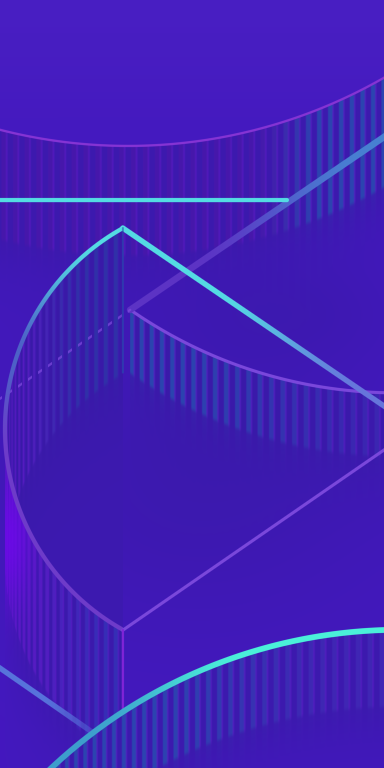
Give the GLSL for this background, as a WebGL 1 fragment shader.

```glsl
precision highp float;
uniform vec2 u_resolution;

// Rings: centre x, centre y, radius, in canvas widths with y pointing down
#define RING_TOP vec3(0.333, -0.961, 1.341)
#define RING_MID vec3(1.029, -0.185, 1.208)
#define RING_LEAF vec3(0.612, 1.117, 0.599)
#define RING_LOW vec3(1.042, 2.966, 1.326)
#define POST_PITCH 0.031
#define POST_WIDTH 0.46
#define FLOOR vec3(0.262, 0.092, 0.745)
#define SHADE vec3(0.215, 0.100, 0.640)
#define TEAL vec3(0.150, 0.310, 0.690)
#define PURPLE vec3(0.365, 0.105, 0.780)
#define CYAN vec3(0.330, 0.860, 0.890)
#define LILAC vec3(0.480, 0.280, 0.860)

float pixelSize;

float segmentDistance(vec2 p, vec2 a, vec2 b) {
  vec2 ab = b - a;
  return length(p - a - ab * clamp(dot(p - a, ab) / dot(ab, ab), 0.0, 1.0));
}

float ringDistance(vec2 p, vec3 ring) {
  return length(p - ring.xy) - ring.z;
}

float fillMask(float d) {
  return 1.0 - smoothstep(-0.5 * pixelSize, 0.5 * pixelSize, d);
}

float stroke(float d, float width) {
  return 1.0 - smoothstep(-0.7 * pixelSize, 0.7 * pixelSize, abs(d) - 0.5 * width);
}

// Row of vertical posts hanging from the upper (-1) or lower (+1) half of a ring
vec3 wall(vec3 color, vec2 p, vec3 ring, float side, float height, vec3 post, vec3 rim, float mask) {
  float u = p.x - ring.x;
  float halfChord = sqrt(max(ring.z * ring.z - u * u, 0.0001));
  float depth = p.y - ring.y - side * halfChord;
  float visible = mask * fillMask(-depth) * step(abs(u), ring.z);

  float phase = fract(asin(clamp(u / ring.z, -1.0, 1.0)) * ring.z / POST_PITCH);
  float soft = clamp(pixelSize * ring.z / (halfChord * POST_PITCH), 0.03, 0.5);
  float bar = 1.0 - smoothstep(-soft, soft, abs(phase - 0.5) - 0.5 * POST_WIDTH);
  float edge = 1.0 - smoothstep(0.0, 0.08 + soft, abs(phase - 0.5 - 0.5 * POST_WIDTH));

  // The posts stop at the floor and leave a faint reflection
  float below = max(depth - height, 0.0);
  float face = 1.0 - smoothstep(-0.008, 0.008, depth - height);
  float strength = visible * mix(0.22 * exp(-below / 0.04), 1.0, face);
  color = mix(color, SHADE, visible * 0.6 * exp(-below / 0.12));
  color = mix(color, post, strength * bar * 0.8);
  return mix(color, rim, strength * edge * 0.5);
}

void main() {
  vec2 uv = gl_FragCoord.xy / u_resolution;
  vec2 p = vec2(uv.x, 2.0 - 2.0 * uv.y);
  pixelSize = 1.0 / min(u_resolution.x, 0.5 * u_resolution.y);

  vec2 apex = vec2(0.320, 0.594);
  vec2 foot = vec2(0.320, 1.641);
  vec2 corner = vec2(0.339, 0.807);

  // Floor with a lighter top and a shaded middle
  vec3 color = FLOOR + vec3(0.02, 0.025, 0.015) * (1.0 - smoothstep(0.0, 0.5, p.y));
  vec2 shadeOffset = (p - vec2(0.5, 1.25)) / vec2(0.5, 0.4);
  color = mix(color, SHADE, 0.55 * exp(-dot(shadeOffset, shadeOffset)));
  vec2 triangleOffset = (p - vec2(0.75, 0.82)) / vec2(0.3, 0.15);
  color = mix(color, SHADE, 0.4 * exp(-dot(triangleOffset, triangleOffset)));

  // Upper wall and its rim
  float rightSide = smoothstep(0.65, 0.85, p.x);
  vec3 topPost = mix(vec3(0.285, 0.09, 0.67), TEAL, rightSide);
  color = wall(color, p, RING_TOP, 1.0, 0.285, topPost, PURPLE, 1.0);
  color = mix(color, vec3(0.52, 0.20, 0.83), stroke(ringDistance(p, RING_TOP), 0.006));

  // Middle wall, right of the corner
  float rightOfCorner = fillMask(corner.x - p.x);
  vec3 midPost = mix(TEAL, vec3(0.23, 0.16, 0.70), smoothstep(0.4, 1.0, p.x));
  color = wall(color, p, RING_MID, 1.0, 0.165, midPost, PURPLE, rightOfCorner);
  color = mix(color, LILAC, rightOfCorner * stroke(ringDistance(p, RING_MID), 0.008));

  // Leaf: outer wall with a violet glow, then the inner wall
  float leftOfApex = fillMask(p.x - apex.x);
  float insideLeaf = leftOfApex * fillMask(ringDistance(p, RING_LEAF));
  float outside = leftOfApex * (1.0 - insideLeaf);
  vec3 outerPost = mix(PURPLE, vec3(0.20, 0.20, 0.72), smoothstep(0.05, 0.3, p.x));
  color = wall(color, p, RING_LEAF, 1.0, 0.34, outerPost, PURPLE, outside);
  vec2 glowOffset = (p - vec2(0.025, 1.40)) / vec2(0.055, 0.17);
  float glow = exp(-dot(glowOffset, glowOffset));
  color = mix(color, vec3(0.43, 0.03, 0.92), 0.85 * glow * outside * step(RING_LEAF.x - RING_LEAF.z, p.x));
  vec3 innerFloor = mix(FLOOR, SHADE, 0.55);
  color = mix(color, innerFloor, insideLeaf);
  vec3 innerPost = mix(PURPLE, vec3(0.18, 0.21, 0.66), smoothstep(0.03, 0.22, p.x));
  color = wall(color, p, RING_LEAF, -1.0, 0.38, innerPost, vec3(0.25, 0.09, 0.70), insideLeaf);

  // Straight beams and the dashed guide
  vec3 beamColor = mix(vec3(0.36, 0.20, 0.77), vec3(0.28, 0.50, 0.82), smoothstep(0.5, 0.95, p.x));
  color = mix(color, beamColor, stroke(segmentDistance(p, corner, vec2(1.02, 0.343)), 0.017));
  color = mix(color, CYAN, stroke(segmentDistance(p, vec2(-0.02, 0.521), vec2(0.747, 0.521)), 0.011));
  float dash = smoothstep(0.25, 0.35, abs(fract(p.x / 0.026) - 0.5));
  float guide = stroke(segmentDistance(p, corner, vec2(-0.02, 1.052)), 0.006);
  color = mix(color, LILAC, guide * dash * 0.75);
  float lowBeam = stroke(segmentDistance(p, vec2(-0.02, 1.726), vec2(0.307, 1.953)), 0.014);
  color = mix(color, vec3(0.34, 0.45, 0.86), lowBeam * (1.0 - 0.8 * smoothstep(0.1, 0.3, p.x)));

  // Edges of the leaf
  vec3 leafColor = mix(CYAN, vec3(0.30, 0.38, 0.78), smoothstep(0.62, 0.92, p.y));
  leafColor = mix(leafColor, vec3(0.43, 0.23, 0.79), smoothstep(0.92, 1.2, p.y));
  color = mix(color, leafColor, leftOfApex * stroke(ringDistance(p, RING_LEAF), 0.011));
  vec3 roofColor = mix(CYAN, vec3(0.40, 0.46, 0.86), smoothstep(0.55, 0.95, p.x));
  color = mix(color, roofColor, stroke(segmentDistance(p, apex, vec2(1.02, 1.071)), 0.014));
  color = mix(color, LILAC, stroke(segmentDistance(p, foot, vec2(1.02, 1.158)), 0.008));
  color = mix(color, vec3(0.50, 0.14, 0.84), stroke(segmentDistance(p, foot, vec2(0.320, 1.86)), 0.006));
  color = mix(color, TEAL, 0.6 * stroke(segmentDistance(p, apex, vec2(0.320, 0.97)), 0.005));

  // Lower disc in front
  float lowDistance = ringDistance(p, RING_LOW);
  color = mix(color, FLOOR, fillMask(lowDistance));
  vec3 lowPost = mix(TEAL, vec3(0.25, 0.16, 0.71), smoothstep(0.35, 0.9, p.x));
  color = wall(color, p, RING_LOW, -1.0, 0.2, lowPost, PURPLE, 1.0);
  vec3 lowRim = mix(vec3(0.24, 0.62, 0.80), vec3(0.29, 0.94, 0.85), smoothstep(0.2, 0.65, p.x));
  color = mix(color, lowRim, stroke(lowDistance, 0.015));

  gl_FragColor = vec4(color, 1.0);
}
```
